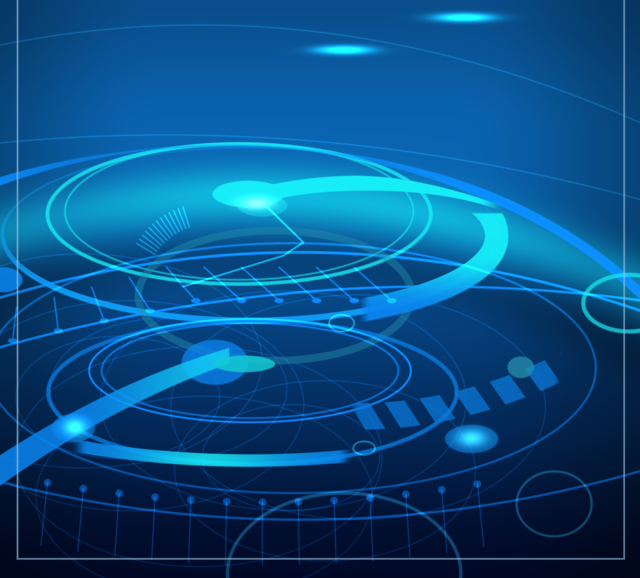
Reproduce this background procedurally as a Shadertoy shader.

```glsl
// Blue tech backdrop: tilted light rings, cyan sweeps, pins and flares in a thin frame.

vec2 p;   // position on a canvas of 7.68 by 6.94 units
float px; // size of one pixel
vec3 col;

float hash(float n) { return fract(sin(n * 127.1) * 43758.5453); }

float fill(float d) { return 1. - smoothstep(-px, px, d); }

float stroke(float d, float width) { return fill(abs(d) - width); }

void paint(vec3 color, float amount) { col = mix(col, color, amount); }

// Approximate distance to an ellipse: center in xy, radii in zw
float ellipse(vec4 e) {
    vec2 q = p - e.xy;
    float f = length(q / e.zw);
    return (f - 1.) * f / max(length(q / (e.zw * e.zw)), 1e-4);
}

float ring(vec4 e, float width) { return stroke(ellipse(e), width); }

float disc(vec4 e) { return fill(ellipse(e)); }

float glow(vec4 e) {
    vec2 q = (p - e.xy) / e.zw;
    return exp(-dot(q, q));
}

float segment(vec2 a, vec2 b) {
    vec2 ab = b - a;
    return length(p - a - ab * clamp(dot(p - a, ab) / dot(ab, ab), 0., 1.));
}

// Distance to a parabola with its apex at (x, y)
float sweep(float x, float y, float bend) {
    float dx = p.x - x;
    return (p.y - y + bend * dx * dx) / sqrt(1. + 4. * bend * bend * dx * dx);
}

float within(float x, float a, float b, float soft) {
    return smoothstep(a - soft, a + soft, x) * (1. - smoothstep(b - soft, b + soft, x));
}

void mainImage(out vec4 fragColor, in vec2 fragCoord) {
    p = fragCoord / iResolution.xy * vec2(7.68, 6.94);
    px = 7.68 / iResolution.x;
    vec3 cyan = vec3(.09, .93, .97), azure = vec3(.04, .52, .94), teal = vec3(.14, .56, .68);

    // Background gradient
    col = mix(vec3(.004, .035, .15), vec3(.015, .2, .41), smoothstep(-.1, 2.7, p.y));
    paint(vec3(.04, .39, .69), smoothstep(2., 4.8, p.y));
    paint(vec3(.035, .3, .54), smoothstep(5.3, 7.1, p.y));
    col *= 1. - .34 * smoothstep(1.8, 4.4, abs(p.x - 3.7));

    // Broad glowing band and the shade below it
    float band = sweep(3., 4.6, .05);
    col *= 1. - .22 * exp(-pow(abs(band + .75) / .35, 2.));
    paint(vec3(.06, .74, .88), (.55 + .4 * within(p.x, 1.6, 6., 1.4)) * exp(-band * band * 9.));

    // Faint arcs above, blue sweeps below
    col += teal * .22 * (stroke(sweep(2.4, 6.64, .042), .008) + stroke(sweep(2., 5.32, .024), .008));
    col += azure * .6 * (stroke(sweep(3.6, 3.91, .042), .016) + stroke(sweep(5.2, 3.5, .027), .014));
    col += azure * .45 * stroke(sweep(3.6, .7, -.035), .014);

    // Scattered hairline ellipses
    for (float i = 0.; i < 10.; i++) {
        float r = .8 + 1.9 * hash(i + 40.);
        col += azure * .18 * ring(vec4(1. + 5.8 * hash(i), .7 + 2. * hash(i + 20.), r, r * .6), .007);
    }

    // Upper rings
    float low = smoothstep(4.7, 3.3, p.y);
    paint(vec3(.06, .62, .98), (.35 + .6 * low) * ring(vec4(3., 4.13, 2.97, 1.04), .012 + .025 * low));
    paint(cyan, .8 * ring(vec4(2.87, 4.37, 2.3, .84), .022));
    paint(cyan, .6 * ring(vec4(2.87, 4.4, 2.09, .82), .011));
    paint(teal, .45 * ring(vec4(3.3, 3.39, 1.64, .78), .045));

    // Outer swash, thicker towards both sides
    float side = smoothstep(.8, 3.5, abs(p.x - 2.7));
    paint(azure * 1.1, (.45 + .45 * side) * ring(vec4(2.7, 1.19, 6, 4), .012 + .045 * side));
    paint(azure, .85 * disc(vec4(.05, 3.58, .22, .15)));

    // Bright crescent on the right
    float crescent = within(p.y, 3., 4.38, .02) * smoothstep(4.3, 4.45, p.x);
    paint(mix(azure, cyan, smoothstep(3.2, 3.9, p.y)), .95 * crescent * ring(vec4(3., 4.11, 2.96, 1), .14));

    // Cyan head, tapering tail and thread
    float tail = stroke(sweep(4.3, 4.74, .1), mix(.09, .03, smoothstep(4.2, 6., p.x)));
    paint(cyan, within(p.x, 3.1, 5.9, .15) * tail);
    paint(cyan, .4 * disc(vec4(3.15, 4.47, .3, .13)));
    paint(cyan, disc(vec4(2.98, 4.61, .43, .16)));
    col += .5 * glow(vec4(3.08, 4.5, .18, .07));
    vec2 bend = vec2(3.64, 4.03);
    float thread = min(segment(vec2(3.2, 4.46), bend), segment(bend, vec2(3.4, 3.87)));
    col += cyan * .5 * stroke(min(thread, segment(vec2(3.4, 3.87), vec2(2.2, 3.5))), .01);

    // Lower rings
    paint(azure, .7 * ring(vec4(3.03, 2.23, 2.45, .86), .025));
    for (float i = 0.; i < 2.; i++)
        col += azure * (.7 - .25 * i) * ring(vec4(3., 2.49, 1.93 - .15 * i, .62 - .05 * i), .011);
    col += azure * .4 * ring(vec4(3.5, 2.52, 3.65, 1.5), .013);
    col += teal * .4 * (ring(vec4(4.13, .05, 1.4, .97), .02) + ring(vec4(6.65, .89, .45, .39), .014));
    col += cyan * .4 * (ring(vec4(4.1, 3.06, .15, .1), .01) + ring(vec4(4.37, 1.56, .13, .08), .01));

    // Lit base arc and slanted blocks
    vec3 baseColor = mix(azure, cyan, glow(vec4(2.5, 1.4, .9, .3)));
    paint(baseColor, .85 * within(p.x, .95, 4.15, .1) * stroke(sweep(3., 1.41, -.04), .075));
    float blocks = sweep(4.3, 1.94, -.1);
    float cell = abs(fract((p.x + .6 * blocks) / .42) - .5) * .42;
    paint(azure * .9, .75 * within(p.x, 4.25, 6.7, .06) * stroke(blocks, .16) * fill(cell - .12));

    // Stem rising to its blue head
    float stem = (p.y - 1.29 - .68 * p.x + .065 * p.x * p.x) / 1.15;
    paint(azure, .75 * disc(vec4(2.58, 2.59, .4, .27)));
    vec3 stemColor = mix(azure, cyan, smoothstep(.8, 2.7, p.x) * .7);
    paint(stemColor, .85 * fill(p.x - 2.75) * stroke(stem, mix(.16, .08, p.x / 2.8)));
    paint(cyan * .85, .85 * disc(vec4(2.93, 2.57, .37, .1)));

    // Hanging pins, leaning pins and a fan of ticks
    for (float i = 0.; i < 13.; i++) {
        float x = .57 + .43 * i, dx = x - 3.2, y = .91 + .034 * dx * dx;
        col += azure * .4 * disc(vec4(x, y, .045, .045));
        col += azure * .3 * stroke(segment(vec2(x, y), vec2(x + .03 * dx, y - .75)), .007);
        vec2 top = vec2(.2 + .45 * i, 3.25 + .12 * min(i, 4.));
        vec2 foot = top + vec2(.1 * min(i, 5.) - .05, -.4);
        col += azure * .5 * step(i, 9.) * max(stroke(segment(top, foot), .009), disc(vec4(foot, .055, .03)));
        vec2 ray = vec2(cos(2.6 - .06 * i), sin(2.6 - .06 * i)), hub = vec2(2.5, 3.5);
        col += cyan * .3 * stroke(segment(hub + ray * .75, hub + ray), .008);
    }

    // Right curl, glowing nodes and flares
    paint(cyan, .7 * ring(vec4(7.55, 3.3, .55, .34), .025));
    paint(azure, .55 * disc(vec4(5.66, 1.67, .32, .17)));
    paint(azure, .55 * disc(vec4(.88, 1.8, .26, .17)));
    paint(teal, .75 * disc(vec4(6.25, 2.53, .16, .13)));
    col += vec3(.2, .6, .5) * (glow(vec4(5.66, 1.68, .17, .1)) + glow(vec4(.9, 1.81, .13, .1)));
    col += cyan * (glow(vec4(4.13, 6.34, .32, .05)) + glow(vec4(5.57, 6.73, .34, .05)));

    // Thin frame, open at the top
    paint(vec3(.6, .75, .86), .75 * stroke(max(abs(p.x - 3.85) - 3.64, .23 - p.y), .009));
    fragColor = vec4(clamp(col, 0., 1.), 1.);
}
```
